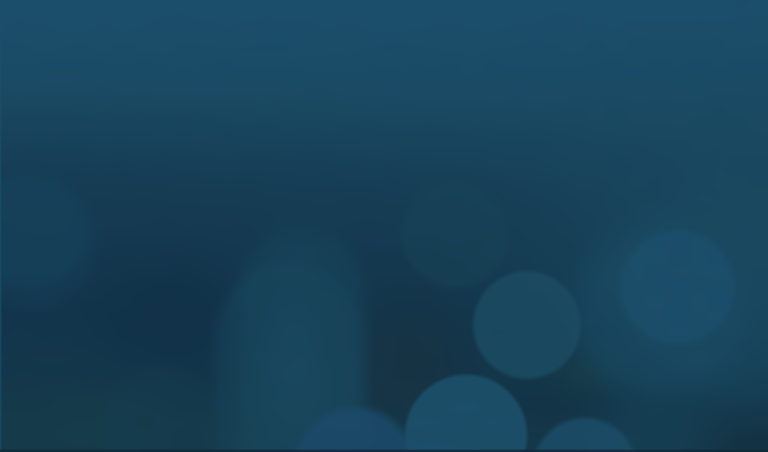
Reproduce this background procedurally as a Shadertoy shader.

```glsl
// Deep blue out-of-focus night scene: a hazy, slightly tilted gradient with
// dark pools of colour, a soft upright column of light and translucent bokeh
// discs. Lengths are in units of the canvas height, origin at the lower left.

// Backdrop, from the top down
const vec3 SKY_TOP  = vec3(0.106, 0.306, 0.418);
const vec3 SKY_HAZE = vec3(0.100, 0.288, 0.388);
const vec3 DUSK     = vec3(0.087, 0.240, 0.332);
const vec3 NIGHT    = vec3(0.070, 0.208, 0.295);
const vec3 GROUND   = vec3(0.078, 0.220, 0.285);
const float TILT       = 0.05;    // rise of the gradient from left to right
const float TILT_PIVOT = 0.85;

// Column of light: x, top centre, radius
const vec3 COLUMN_COLOR = vec3(0.102, 0.290, 0.378);
const vec3 COLUMN_CORE  = vec3(0.668, 0.345, 0.136);
const vec3 COLUMN_HALO  = vec3(0.640, 0.250, 0.164);
const vec4 COLUMN_GLOW  = vec4(0.655, 0.190, 0.110, 0.210);   // centre, spread

// Frame lines and texture
const vec3  LEFT_LINE_COLOR   = vec3(0.100, 0.310, 0.420);
const vec3  BOTTOM_LINE_COLOR = vec3(0.065, 0.155, 0.215);
const float LEFT_LINE_WIDTH   = 0.003;
const float BOTTOM_LINE_WIDTH = 0.005;
const float MOTTLE_AMOUNT     = 0.003;

// Wide pools of colour: centre x, y and spread x, y; then colour and opacity
const int POOL_COUNT = 7;
const vec4 POOL_SHAPE[POOL_COUNT] = vec4[](
    vec4(1.700, 0.480, 0.460, 0.320), vec4(0.390, 0.270, 0.170, 0.150),
    vec4(0.180, 0.040, 0.210, 0.120), vec4(0.900, 0.190, 0.140, 0.150),
    vec4(1.230, 0.110, 0.150, 0.080), vec4(1.300, 0.175, 0.080, 0.050),
    vec4(1.700, 0.000, 0.150, 0.070));
const vec4 POOL_COLOR[POOL_COUNT] = vec4[](
    vec4(0.102, 0.288, 0.382, 0.85), vec4(0.062, 0.185, 0.280, 0.55),
    vec4(0.088, 0.245, 0.295, 0.55), vec4(0.092, 0.195, 0.250, 0.70),
    vec4(0.070, 0.195, 0.265, 0.70), vec4(0.095, 0.245, 0.285, 0.60),
    vec4(0.070, 0.180, 0.240, 0.70));

// Bokeh discs, back to front: centre x, y, radius, edge blur; colour, opacity
const int DISC_COUNT = 12;
const vec4 DISC_SHAPE[DISC_COUNT] = vec4[](
    vec4(0.066, 0.469, 0.150, 0.020), vec4(0.066, 0.487, 0.122, 0.018),
    vec4(0.354, 0.049, 0.137, 0.030), vec4(1.604, 0.370, 0.230, 0.080),
    vec4(1.460, 0.314, 0.188, 0.050), vec4(1.440, 0.020, 0.120, 0.080),
    vec4(1.007, 0.480, 0.117, 0.014), vec4(1.498, 0.365, 0.126, 0.012),
    vec4(1.166, 0.281, 0.119, 0.007), vec4(0.785, -0.036, 0.134, 0.015),
    vec4(1.294, -0.040, 0.115, 0.009), vec4(1.031, 0.036, 0.135, 0.006));
const vec4 DISC_COLOR[DISC_COUNT] = vec4[](
    vec4(0.080, 0.250, 0.355, 0.40), vec4(0.090, 0.268, 0.365, 0.40),
    vec4(0.085, 0.245, 0.315, 0.30), vec4(0.098, 0.285, 0.375, 0.55),
    vec4(0.100, 0.293, 0.390, 0.60), vec4(0.090, 0.258, 0.350, 0.45),
    vec4(0.098, 0.268, 0.345, 0.42), vec4(0.106, 0.307, 0.418, 0.85),
    vec4(0.106, 0.294, 0.384, 0.85), vec4(0.105, 0.288, 0.410, 0.88),
    vec4(0.105, 0.298, 0.400, 0.90), vec4(0.108, 0.308, 0.412, 0.95));

float hash(vec2 cell) {
    vec3 q = fract(vec3(cell.xyx) * 0.1031);
    q += dot(q, q.yzx + 33.33);
    return fract((q.x + q.y) * q.z);
}

float valueNoise(vec2 p) {
    vec2 cell = floor(p), f = fract(p);
    f = f * f * (3.0 - 2.0 * f);
    float low  = mix(hash(cell), hash(cell + vec2(1, 0)), f.x);
    float high = mix(hash(cell + vec2(0, 1)), hash(cell + vec2(1, 1)), f.x);
    return mix(low, high, f.y);
}

// Coverage of a shape from its signed distance
float coverage(float dist, float blur) {
    float w = max(blur, 0.75 / iResolution.y);
    return 1.0 - smoothstep(-w, w, dist);
}

// Gaussian falloff around shape.xy with spread shape.zw
float glow(vec2 p, vec4 shape) {
    vec2 d = (p - shape.xy) / shape.zw;
    return exp(-dot(d, d));
}

// Distance to a round-topped column that runs below the canvas
float columnDistance(vec2 p, vec3 column) {
    return length(vec2(p.x - column.x, max(p.y - column.y, 0.0))) - column.z;
}

vec3 backdrop(vec2 p) {
    float y = p.y + TILT * (p.x - TILT_PIVOT) * smoothstep(1.0, 0.6, p.y);
    vec3 color = mix(GROUND, NIGHT, smoothstep(0.0, 0.28, y));
    color = mix(color, DUSK, smoothstep(0.26, 0.64, y));
    color = mix(color, SKY_HAZE, smoothstep(0.54, 0.82, y));
    return mix(color, SKY_TOP, smoothstep(0.72, 1.0, y));
}

void mainImage(out vec4 fragColor, in vec2 fragCoord) {
    vec2 p = fragCoord / iResolution.y;
    vec3 color = backdrop(p);

    // Pools of haze and shadow
    for (int i = 0; i < POOL_COUNT; i++)
        color = mix(color, POOL_COLOR[i].rgb, POOL_COLOR[i].a * glow(p, POOL_SHAPE[i]));

    // Column of light
    float halo = coverage(columnDistance(p, COLUMN_HALO), 0.020);
    float core = coverage(columnDistance(p, COLUMN_CORE), 0.035);
    color = mix(color, COLUMN_COLOR, 0.32 * halo);
    color = mix(color, COLUMN_COLOR, 0.38 * core);
    color = mix(color, COLUMN_COLOR, 0.60 * glow(p, COLUMN_GLOW));

    // Bokeh discs
    for (int i = 0; i < DISC_COUNT; i++) {
        float dist = length(p - DISC_SHAPE[i].xy) - DISC_SHAPE[i].z;
        float alpha = DISC_COLOR[i].a * coverage(dist, DISC_SHAPE[i].w);
        color = mix(color, DISC_COLOR[i].rgb, alpha);
    }

    // Faint mottling, then the frame lines
    color += MOTTLE_AMOUNT * (valueNoise(p * vec2(22.0, 30.0)) - 0.5);
    color = mix(color, LEFT_LINE_COLOR, 0.7 * coverage(p.x - LEFT_LINE_WIDTH, 0.001));
    color = mix(color, BOTTOM_LINE_COLOR, 0.8 * coverage(p.y - BOTTOM_LINE_WIDTH, 0.002));
    fragColor = vec4(color, 1.0);
}
```
